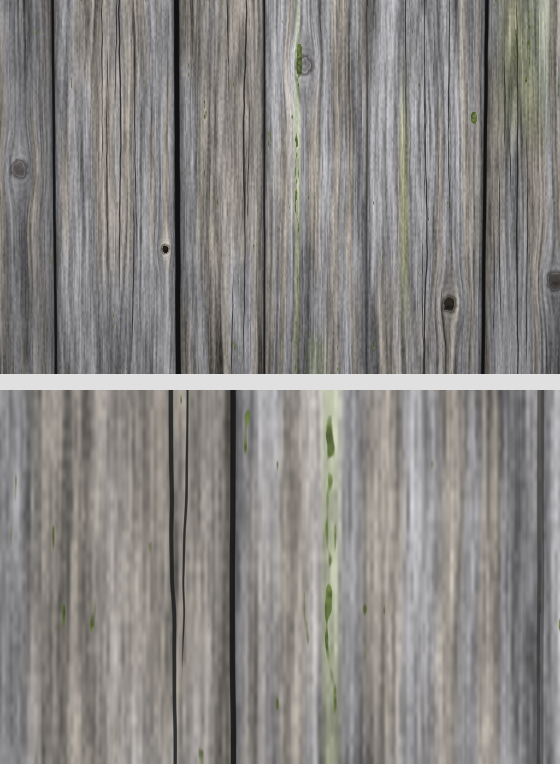
Top: the whole. Bottom: its middle third, enlarged.
A Shadertoy shader for this texture:

```glsl
// Weathered grey fence: six upright boards with seams, grain, cracks, knots and moss.
#define RING_FREQ 150.0
#define FIBRE_FREQ 310.0
#define GRAIN_CONTRAST 0.50
#define HEART_STRETCH 0.055
#define CRACKS_PER_BOARD 6
#define CRACK_WIDTH 0.0017
#define GAP_COLOR vec3(0.065, 0.068, 0.07)
#define KNOT_COLOR vec3(0.14, 0.12, 0.10)
#define MOSS_COLOR vec3(0.33, 0.40, 0.19)
#define ALGAE_TINT vec3(0.98, 1.04, 0.84)

// Seams: x at the bottom, slant, half width, darkness
const vec4 SEAMS[5] = vec4[5](
    vec4(0.150, -0.009, 0.0034, 0.95), vec4(0.478, -0.006, 0.0068, 1.0),
    vec4(0.708, 0.000, 0.0024, 0.85), vec4(0.981, 0.003, 0.0030, 0.40),
    vec4(1.293, 0.011, 0.0045, 1.0));

// Knots: centre, radius, darkness
const vec4 KNOTS[5] = vec4[5](
    vec4(0.051, 0.547, 0.017, 0.50), vec4(0.443, 0.334, 0.009, 1.0),
    vec4(0.815, 0.825, 0.017, 0.20), vec4(1.203, 0.187, 0.016, 0.92),
    vec4(1.486, 0.250, 0.018, 0.60));

// Moss streaks: centre x, half width, centre y, half height
const vec4 MOSS[6] = vec4[6](
    vec4(0.796, 0.009, 0.50, 0.60), vec4(1.083, 0.012, 0.45, 0.35),
    vec4(1.405, 0.070, 0.86, 0.24), vec4(0.850, 0.025, 0.03, 0.08),
    vec4(0.802, 0.007, 0.84, 0.040), vec4(1.270, 0.007, 0.685, 0.015));

// Per board: brightness and x of the growth-ring centre
const float TONES[6] = float[6](0.41, 0.53, 0.54, 0.535, 0.55, 0.50);
const float HEARTS[6] = float[6](-0.06, 0.320, 0.655, 0.60, 1.140, 1.385);

float hash(vec2 p) {
    vec3 q = fract(vec3(p.xyx) * 0.1031);
    q += dot(q, q.yzx + 33.33);
    return fract((q.x + q.y) * q.z);
}

float noise(vec2 p) {
    vec2 i = floor(p), f = fract(p);
    f = f * f * (3.0 - 2.0 * f);
    return mix(mix(hash(i), hash(i + vec2(1, 0)), f.x),
               mix(hash(i + vec2(0, 1)), hash(i + vec2(1, 1)), f.x), f.y);
}

float fbm(vec2 p) {
    return 0.55 * noise(p) + 0.28 * noise(p * 2.1 + 17.0) + 0.17 * noise(p * 4.3 + 41.0);
}

// Antialiased coverage of a band of given half width
float band(float d, float halfWidth, float px) {
    return 1.0 - smoothstep(halfWidth - px, halfWidth + px, abs(d));
}

// Long tapering splits that follow the grain
float cracks(vec2 p, int board, float px) {
    float cover = 0.0;
    for (int i = 0; i < CRACKS_PER_BOARD; i++) {
        vec2 seed = vec2(float(i) * 7.0 + 3.0, float(board) * 13.0 + 5.0);
        float spread = i == 0 ? 0.0 : 0.13 * (hash(seed) - 0.5);
        float reach = i == 0 ? 0.75 : mix(0.12, 0.45, hash(seed + 31.0));
        float taper = max(0.0, 1.0 - abs(p.y - hash(seed + 57.0)) / reach);
        float wander = 0.009 * (noise(vec2(p.y * 3.0, seed.x + seed.y)) - 0.5)
                     + 0.002 * noise(vec2(p.y * 28.0, seed.y));
        float width = CRACK_WIDTH * (i == 0 ? 1.2 : 0.7) * sqrt(taper);
        float line = band(p.x - HEARTS[board] - spread - wander, width, px);
        cover = max(cover, line * smoothstep(0.0, 0.3, taper));
    }
    return cover;
}

void mainImage(out vec4 fragColor, in vec2 fragCoord) {
    vec2 p = fragCoord / iResolution.y;
    p.x *= 1.5 * iResolution.y / iResolution.x;
    float px = 0.8 / iResolution.y;

    // Board index, gap coverage and shade beside the seams
    int board = 0;
    float gap = 0.0, shade = 0.0;
    for (int i = 0; i < 5; i++) {
        vec4 s = SEAMS[i];
        float d = p.x - s.x - s.y * p.y - 0.0015 * (noise(vec2(p.y * 14.0, s.x * 90.0)) - 0.5);
        if (d > 0.0) board = i + 1;
        gap = max(gap, s.w * band(d, s.z, px));
        shade = max(shade, s.w * exp(-max(abs(d) - s.z, 0.0) / 0.010));
    }
    float id = float(board);

    // Grain bends around knots
    vec2 w = p;
    float halo = 0.0, core = 0.0, rings = 0.0;
    for (int i = 0; i < 5; i++) {
        vec4 k = KNOTS[i];
        vec2 d = p - k.xy;
        float r = length(d * vec2(1.0, 0.85)) / k.z + 0.35 * (noise(p * 110.0) - 0.5);
        float fall = exp(-dot(d * vec2(1.0, 0.45), d * vec2(1.0, 0.45)) / (6.0 * k.z * k.z));
        w.x -= 0.8 * d.x * fall;
        halo += fall * smoothstep(0.25, 0.8, noise(p * vec2(45.0, 18.0) + id));
        rings += cos(r * 7.0) * exp(-r * 0.65);
        core = max(core, k.w * (1.0 - smoothstep(0.85, 1.15, r)));
        core = max(core, 0.45 * exp(-pow((r - 1.15) * 5.0, 2.0)));
    }

    // Stretched growth rings around the heart of each board
    float offset = w.x - HEARTS[board] + 0.008 * (noise(vec2(w.x * 12.0 + id * 9.0, p.y * 5.0)) - 0.5);
    float lift = p.y - mix(0.3, 0.65, hash(vec2(id, 8.0)));
    float g = length(vec2(offset, HEART_STRETCH * lift)) + 0.25 * offset + id * 3.0;

    float grain = 0.85 * (noise(vec2(g * RING_FREQ, p.y * 3.0)) - 0.5)
                + 0.60 * (noise(vec2(w.x * FIBRE_FREQ, p.y * 16.0)) - 0.5)
                + 0.55 * (noise(vec2(g * 32.0, p.y * 1.3)) - 0.5)
                + 0.35 * (noise(p * vec2(280.0, 110.0)) - 0.5)
                + 0.60 * (fbm(p * vec2(13.0, 4.0) + id * 5.0) - 0.5);
    grain -= 0.35 * smoothstep(0.60, 0.90, noise(vec2(g * 95.0 + 40.0, p.y * 2.0)));
    float tone = TONES[board] * (1.05 + GRAIN_CONTRAST * grain + 0.16 * rings + 0.16 * halo);
    tone *= (0.93 + 0.10 * smoothstep(0.0, 0.5, p.y)) * (1.0 - 0.38 * shade);

    // Silvery to brownish wood
    float warmth = smoothstep(0.45, 0.85, noise(vec2(g * 45.0, p.y * 2.0 + 7.0)));
    vec3 col = tone * mix(vec3(1.0, 0.995, 1.015), vec3(1.03, 0.99, 0.94), warmth);

    // Algae film and flakes of moss
    float film = 0.0, moss = 0.0;
    float flakes = 0.65 * noise(p * vec2(115.0, 13.0)) + 0.35 * noise(p * vec2(210.0, 70.0));
    for (int i = 0; i < 6; i++) {
        vec4 m = MOSS[i];
        vec2 d = (p - m.xz) / m.yw;
        float cover = exp(-dot(d * d, d * d));
        film = max(film, cover);
        float limit = m.w < 0.05 ? 0.85 : 1.68;
        moss = max(moss, smoothstep(limit, limit + 0.10, cover + flakes));
    }
    col *= mix(vec3(1.0), ALGAE_TINT * 1.03, film * 0.65);
    col = mix(col, MOSS_COLOR * (0.7 + 0.6 * noise(p * 190.0)), moss * 0.85);

    // Openings: cracks, knots and gaps
    col = mix(col, GAP_COLOR * 1.6, 0.85 * cracks(vec2(w.x, p.y), board, px));
    col = mix(col, KNOT_COLOR * (0.6 + 0.7 * noise(p * 140.0)), core);
    col = mix(col, GAP_COLOR, gap);
    fragColor = vec4(clamp(col, 0.0, 1.0), 1.0);
}
```
